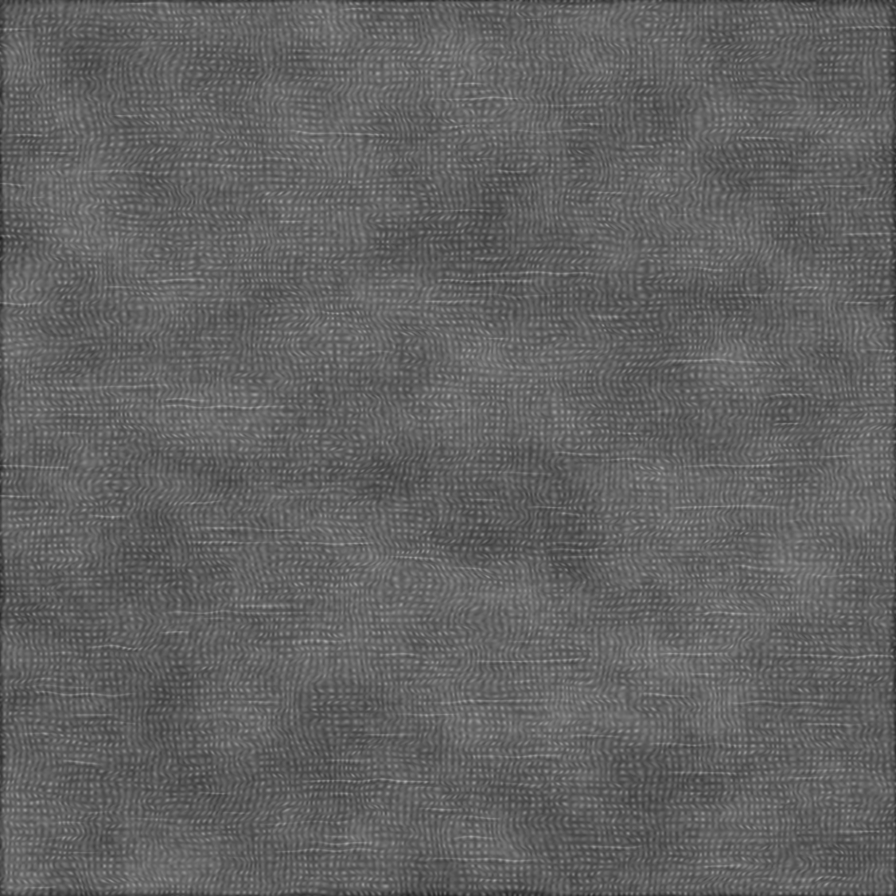
Give the GLSL for this texture, as a WebGL 2 fragment shader.

```glsl
#version 300 es
precision highp float;
// Coarse grey woven cloth: straight rows of small upright grains that lean
// in patches, with soft blotchy shading, fine pale weft threads and a worn
// border. Grains are products of cosine bumps, disturbed by value noise.

#define THREADS vec2(142.0, 132.0)  // grains across and up the canvas
#define BASE_TONE 0.386             // mean grey
#define GRAIN_CONTRAST 0.15         // light grain against dark gap
#define CLOUD_CONTRAST 0.17         // soft large-scale shading
#define FUZZ_CONTRAST 0.085         // fine fibre noise
#define WEFT_LIGHT 0.12             // brightness of loose weft threads
#define WEFT_RARITY 0.84            // higher means fewer loose threads
#define SLANT 2.6                   // sideways drift of grains, in cells
#define SAG 1.3                     // vertical drift of rows, in cells
#define BORDER_WIDTH 0.007

uniform vec2 u_resolution;
out vec4 fragColor;

const float TAU = 6.2831853;

float hash(vec2 p) {
    return fract(sin(dot(p, vec2(127.1, 311.7))) * 43758.545);
}

float valueNoise(vec2 p) {
    vec2 cell = floor(p);
    vec2 f = fract(p);
    f = f * f * (3.0 - 2.0 * f);
    float low = mix(hash(cell), hash(cell + vec2(1.0, 0.0)), f.x);
    float high = mix(hash(cell + vec2(0.0, 1.0)), hash(cell + vec2(1.0)), f.x);
    return mix(low, high, f.y);
}

// Layered noise, centred on zero
float clouds(vec2 p) {
    float sum = 0.0;
    float weight = 0.5;
    for (int i = 0; i < 3; i++) {
        sum += weight * (valueNoise(p) - 0.5);
        p = mat2(1.6, 0.9, -0.9, 1.6) * p + 17.3;
        weight *= 0.6;
    }
    return sum;
}

// Thread coordinates: one unit per grain. Columns lean and break up freely,
// rows stay nearly level
vec2 threadSpace(vec2 uv) {
    float lean = valueNoise(uv * vec2(12.0, 26.0) + 5.0) - 0.5;
    float jitter = valueNoise(uv * vec2(48.0, 85.0) + 31.0) - 0.5;
    float sag = valueNoise(uv * vec2(5.0, 8.0) + 57.0) - 0.5;
    float ripple = valueNoise(uv * vec2(40.0, 75.0) + 83.0) - 0.5;
    return uv * THREADS + vec2(SLANT * lean + 1.1 * jitter, SAG * sag + 0.55 * ripple);
}

// Light grains; neighbours fuse into upright strokes or, more rarely, ribs
float grains(vec2 thread, vec2 uv) {
    vec2 bump = 0.5 - 0.5 * cos(TAU * thread);
    float upright = 0.65 * smoothstep(0.3, 0.8, valueNoise(uv * vec2(40.0, 28.0) + 9.0));
    float rib = 0.45 * smoothstep(0.55, 0.9, valueNoise(uv * vec2(20.0, 60.0) + 43.0));
    float strength = mix(0.55, 1.45, hash(floor(thread)));
    float body = mix(bump.x, 0.7, rib) * mix(bump.y, 0.6, upright);
    // Light from the upper left crisps one flank of each grain
    float flank = bump.y * sin(TAU * thread.x) * 0.22;
    return (body + flank) * mix(1.0, strength, bump.x * bump.y) - 0.28;
}

// Loose weft: a hair-thin pale line with a faint shadow, in random runs
float looseWeft(vec2 thread, vec2 uv) {
    float row = floor(thread.y);
    float run = valueNoise(vec2(uv.x * 13.0 + hash(vec2(row, 3.0)) * 7.0, row));
    float breaks = 0.55 + 0.45 * valueNoise(vec2(uv.x * 70.0, row + 0.5));
    float present = smoothstep(WEFT_RARITY, WEFT_RARITY + 0.12, run) * breaks;
    float y = fract(thread.y) - 0.6;
    float line = exp(-45.0 * y * y);
    float shadow = exp(-24.0 * (y + 0.4) * (y + 0.4));
    return present * (line - 0.35 * shadow);
}

// Uneven darkening along the four sides
float border(vec2 uv) {
    vec2 inset = min(uv, 1.0 - uv);
    float wear = valueNoise(uv * 14.0 + 71.0);
    float width = BORDER_WIDTH * (0.4 + 1.2 * wear);
    return 1.0 - smoothstep(0.0, width, min(inset.x, inset.y));
}

void main() {
    vec2 uv = gl_FragCoord.xy / u_resolution;
    vec2 thread = threadSpace(uv);

    float tone = BASE_TONE;
    tone += CLOUD_CONTRAST * clouds(uv * vec2(11.0, 15.0) + 2.0);
    tone += GRAIN_CONTRAST * grains(thread, uv);
    tone += WEFT_LIGHT * looseWeft(thread, uv);
    tone += FUZZ_CONTRAST * (valueNoise(uv * vec2(230.0, 270.0)) - 0.5);
    tone -= 0.12 * border(uv);

    fragColor = vec4(vec3(clamp(tone, 0.0, 1.0)), 1.0);
}
```
